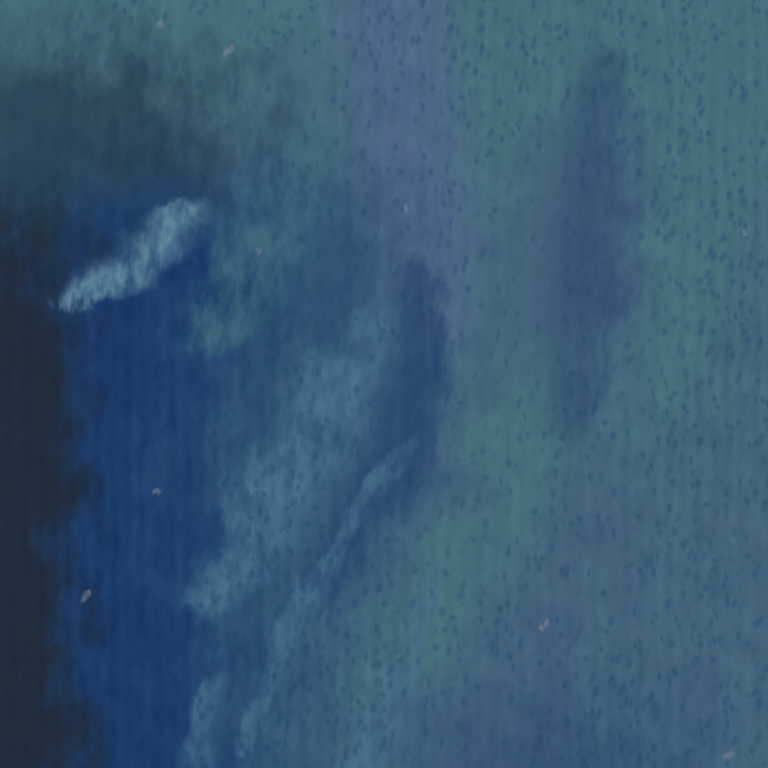
Give the GLSL for this texture, as a WebGL 2 fragment shader.

```glsl
#version 300 es
precision highp float;
uniform vec2 u_resolution;
out vec4 fragColor;

vec2 hash2(vec2 p) {
  vec3 q = fract(vec3(p.xyx) * vec3(0.1031, 0.1030, 0.0973));
  q += dot(q, q.yzx + 33.33);
  return fract((q.xx + q.yz) * q.zy);
}

// Layered, rotated sines: broad smooth variation, about -1 to 1
float waves(vec2 p) {
  float sum = 0.0, amp = 0.5;
  for (int i = 0; i < 5; i++) {
    p = mat2(0.8, -0.6, 0.6, 0.8) * p;
    sum += amp * sin(p.x + 1.7 * sin(p.y * 0.9 + float(i)));
    p = p * 1.8 + 3.1;
    amp *= 0.58;
  }
  return sum;
}

// Cellular noise: x = distance to nearest point, y = random value of its cell
vec2 cells(vec2 p) {
  vec2 id = floor(p), best = vec2(9.0, 0.0);
  for (int y = -1; y <= 1; y++)
    for (int x = -1; x <= 1; x++) {
      vec2 c = id + vec2(x, y), h = hash2(c);
      float d = length(c + h - p);
      if (d < best.x) best = vec2(d, hash2(c + 71.0).x);
    }
  return best;
}

float below(float edge, float soft, float v) {
  return 1.0 - smoothstep(edge - soft, edge + soft, v);
}

// Tapered brush streak from a (bottom) to b (top), bowed sideways
float streak(vec2 p, vec2 a, vec2 b, float bow, float width) {
  float t = (p.y - a.y) / (b.y - a.y);
  float belly = clamp(4.0 * t * (1.0 - t), 0.0, 1.0);
  float center = mix(a.x, b.x, t) + bow * belly;
  float d = abs(p.x - center) / (width * sqrt(belly) + 0.001);
  return below(0.7, 0.45, d) * smoothstep(0.0, 0.4, belly);
}

void main() {
  vec2 uv = gl_FragCoord.xy / u_resolution;
  float broad = waves(uv * vec2(9.0, 4.0));
  float ragged = waves(uv * vec2(48.0, 30.0) + 5.0);
  float fine = waves(uv * vec2(150.0, 75.0) + 9.0);
  vec2 p = uv + 0.012 * vec2(ragged + broad, waves(uv.yx * 34.0)) + 0.005 * fine;

  // Slate ground with upright teal drifts
  float teal = 0.42 + 0.3 * broad + 0.12 * ragged;
  teal += 0.5 * streak(p, vec2(0.63, 0.35), vec2(0.60, 1.2), 0.0, 0.09);
  teal += 0.6 * streak(p, vec2(0.82, 0.38), vec2(0.95, 0.90), 0.0, 0.09);
  teal += 0.6 * streak(p, vec2(0.46, 0.05), vec2(0.78, 0.62), 0.02, 0.11);
  teal += 0.6 * below(0.35, 0.2, length((p - vec2(0.9, 1.0)) * vec2(1.0, 1.5)));
  teal += 0.8 * below(0.30, 0.2, length((p - vec2(0.12, 1.0)) * vec2(0.8, 1.5)));
  vec3 col = mix(vec3(0.255, 0.360, 0.485), vec3(0.275, 0.430, 0.480), clamp(teal, 0.0, 1.0));
  col = mix(col, vec3(0.31, 0.40, 0.54), 0.75 * streak(p, vec2(0.57, 0.50), vec2(0.45, 1.3), 0.01, 0.10));
  col = mix(col, vec3(0.20, 0.31, 0.44), 0.65 * streak(p, vec2(0.74, 0.40), vec2(0.79, 0.95), 0.0, 0.07));
  col = mix(col, vec3(0.17, 0.29, 0.44), 0.5 * below(0.12, 0.1, length((p - vec2(0.75, 0.0)) * vec2(0.7, 1.3))));

  // Mid and deep blue on the left
  float lower = below(0.73, 0.09, p.y + 0.05 * broad);
  col = mix(col, vec3(0.18, 0.32, 0.45), 0.85 * lower * below(0.48, 0.12, p.x + 0.05 * broad));
  float deep = lower * below(0.29, 0.13, p.x + 0.06 * broad + 0.02 * ragged);
  col = mix(col, vec3(0.10, 0.225, 0.41), 0.95 * deep);
  col = mix(col, vec3(0.15, 0.27, 0.43), 0.7 * streak(p, vec2(0.38, 0.18), vec2(0.54, 0.68), 0.06, 0.06));

  // Shadowed edge and smoky patch above it
  float shade = below(0.085, 0.055, p.x + 0.03 * broad + 0.02 * ragged - 0.04 * sin(uv.y * 6.0));
  col = mix(col, vec3(0.135, 0.175, 0.235), shade * below(0.76, 0.06, p.y));
  float smoke = below(0.14, 0.1, length((p - vec2(0.07, 0.83)) * vec2(0.65, 1.3)) + 0.03 * ragged);
  col = mix(col, vec3(0.15, 0.25, 0.32), 0.8 * smoke);

  // Pale slanted strokes, broken by dry-brush texture
  float dry = clamp(0.75 + 0.25 * ragged + 0.3 * fine, 0.0, 1.0);
  vec3 pale = vec3(0.28, 0.43, 0.54);
  col = mix(col, vec3(0.25, 0.42, 0.48), 0.75 * dry * streak(p, vec2(0.27, 0.53), vec2(0.42, 0.86), 0.0, 0.08));
  col = mix(col, pale, 0.9 * dry * streak(p, vec2(0.26, 0.17), vec2(0.50, 0.63), 0.015, 0.075));
  col = mix(col, pale, 0.75 * dry * streak(p, vec2(0.31, -0.02), vec2(0.54, 0.45), -0.02, 0.022));
  col = mix(col, pale, 0.7 * dry * streak(p, vec2(0.46, -0.08), vec2(0.58, 0.29), 0.0, 0.035));
  col = mix(col, pale, 0.7 * dry * streak(p, vec2(0.22, -0.12), vec2(0.29, 0.14), 0.0, 0.028));
  col = mix(col, vec3(0.36, 0.51, 0.59), dry * streak(p, vec2(0.09, 0.59), vec2(0.25, 0.74), 0.0, 0.07));

  // Fine upright ribs and small dark dabs of the ground
  float light = 1.0 - 0.6 * shade;
  float rib = sin(uv.x * 330.0 + 1.2 * ragged) * (0.6 + 0.4 * broad);
  col += light * (0.009 * rib + 0.012 * fine + 0.008 * ragged);
  vec2 dab = cells(uv * vec2(95.0, 58.0) + 0.5 * ragged);
  float dabs = below(0.32, 0.25, dab.x) * smoothstep(0.45, 0.95, dab.y + 0.2 * broad);
  col = mix(col, vec3(0.11, 0.25, 0.42), 0.32 * light * dabs);

  // Sparse bright flecks
  vec2 fleck = cells(uv * 26.0 + 0.15 * fine);
  float spot = below(0.12, 0.08, fleck.x) * step(0.985, fleck.y);
  col = mix(col, vec3(0.48, 0.50, 0.55), 0.6 * spot);

  fragColor = vec4(clamp(col, 0.0, 1.0), 1.0);
}
```
